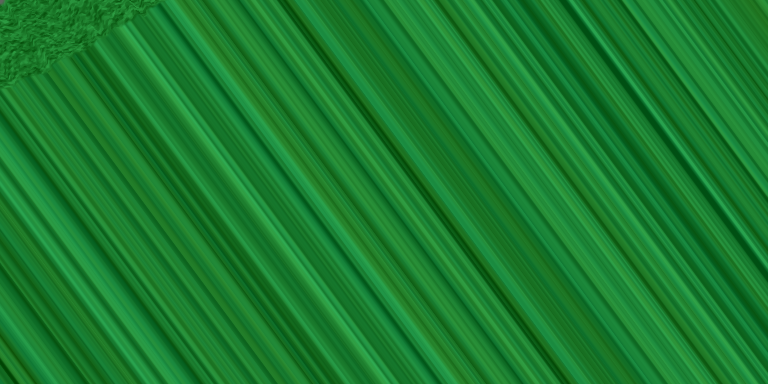
Write a Shadertoy shader that draws this background.

```glsl
float hash(vec2 cell) {
    vec3 h = fract(vec3(cell.xyx) * vec3(0.1031, 0.1030, 0.0973));
    h += dot(h, h.yzx + 33.33);
    return fract((h.x + h.y) * h.z);
}

// 1D smooth cellular noise: blended random tones in -1..1
float bands(float x, float seed) {
    float base = floor(x), tone = 0.0, total = 0.0;
    for (float i = -2.0; i <= 2.0; i++) {
        float cell = base + i;
        float d = cell + 0.1 + 0.8 * hash(vec2(cell, seed)) - x;
        float weight = exp(-5.0 * d * d);
        tone += weight * (2.0 * hash(vec2(cell, seed + 57.0)) - 1.0);
        total += weight;
    }
    return tone / total;
}

// 2D version for the rough corner
float grains(vec2 q) {
    vec2 base = floor(q);
    float tone = 0.0, total = 0.0;
    for (float j = -1.0; j <= 1.0; j++) {
        for (float i = -1.0; i <= 1.0; i++) {
            vec2 cell = base + vec2(i, j);
            vec2 d = cell + vec2(hash(cell), hash(cell + 71.0)) - q;
            float weight = exp(-6.0 * dot(d, d));
            tone += weight * (2.0 * hash(cell + 139.0) - 1.0);
            total += weight;
        }
    }
    return tone / total;
}

vec3 green(float tone) {
    return vec3(0.099, 0.482, 0.178) + tone * vec3(0.034, 0.068, 0.049);
}

void mainImage(out vec4 fragColor, in vec2 fragCoord) {
    vec2 p = fragCoord / iResolution.y;

    // Streaks vary only across their slanted direction
    float across = dot(p, vec2(0.804, 0.595));
    float tone = 0.25 * bands(across * 9.0, 5.0)
               + 0.50 * bands(across * 27.0, 13.0)
               + 1.05 * bands(across * 56.0, 23.0)
               + 1.20 * bands(across * 98.0, 31.0)
               + 1.00 * bands(across * 165.0, 61.0);
    float hue = 0.7 * bands(across * 38.0, 37.0) + 1.1 * bands(across * 95.0, 43.0);
    vec3 color = green(tone) + hue * vec3(-0.021, 0.0, 0.020);

    // Matted corner above a ragged diagonal edge
    vec2 fromEdge = p - vec2(0.0, 0.76);
    float along = dot(fromEdge, vec2(0.88, 0.47));
    float height = dot(fromEdge, vec2(-0.47, 0.88));
    height += 0.008 * bands(across * 60.0, 53.0) + 0.006 * sin(along * 9.0);
    vec2 swirl = vec2(along, height + 0.008 * sin(along * 27.0 + height * 20.0));
    float grain = 1.1 * grains(swirl * vec2(75.0, 160.0))
                + 1.3 * grains(swirl * vec2(130.0, 220.0) + 17.0);
    vec3 matted = green(grain - 0.3) + vec3(0.01, 0.0, -0.01);
    color = mix(color, matted, smoothstep(-0.005, 0.005, height));

    // Grey tip
    float tip = length(p - vec2(0.0, 1.0));
    color = mix(color, vec3(0.36, 0.40, 0.36), 1.0 - smoothstep(0.006, 0.018, tip));

    fragColor = vec4(clamp(color, 0.0, 1.0), 1.0);
}
```
